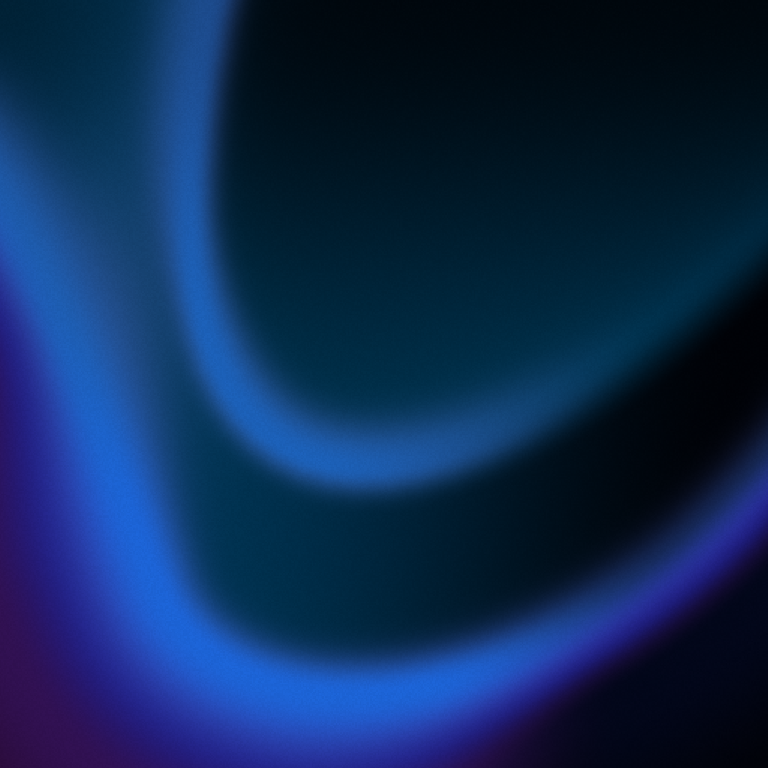
Reproduce this background procedurally as a WebGL 2 fragment shader.

```glsl
#version 300 es
precision highp float;
// Two soft blue ribbons of light sweeping through dark teal, with a violet outer glow.

uniform vec2 u_resolution;
out vec4 outColor;

// Palette
const vec3 NIGHT = vec3(0.0, 0.025, 0.048);
const vec3 TEAL = vec3(0.0, 0.18, 0.28);
const vec3 DEEP_TEAL = vec3(0.0, 0.20, 0.32);
const vec3 BLACK_BLUE = vec3(0.0, 0.006, 0.025);
const vec3 HAZE = vec3(0.10, 0.27, 0.46);
const vec3 AZURE = vec3(0.105, 0.385, 0.74);
const vec3 BRIGHT_BLUE = vec3(0.11, 0.39, 0.84);
const vec3 INDIGO = vec3(0.11, 0.09, 0.48);
const vec3 VIOLET = vec3(0.19, 0.065, 0.32);
const vec3 MAROON = vec3(0.14, 0.02, 0.12);
const vec3 NAVY = vec3(0.008, 0.025, 0.10);
const vec3 FRINGE = vec3(0.045, 0.0, 0.0);

const int SEGMENTS = 28;
const float GRAIN_CELLS = 512.0;
const float GRAIN_AMOUNT = 0.018;

float hash(vec2 p) {
    vec3 q = fract(vec3(p.xyx) * 0.1031);
    q += dot(q, q.yzx + 33.33);
    return fract((q.x + q.y) * q.z);
}

vec2 cubic(vec2 a, vec2 b, vec2 c, vec2 d, float t) {
    float s = 1.0 - t;
    return s * s * s * a + 3.0 * s * s * t * b + 3.0 * s * t * t * c + t * t * t * d;
}

// Signed distance to a cubic curve, positive on the left of its direction
float curveDistance(vec2 p, vec2 a, vec2 b, vec2 c, vec2 d) {
    float nearest = 1e3;
    float side = 1.0;
    vec2 start = a;
    for (int i = 1; i <= SEGMENTS; i++) {
        vec2 end = cubic(a, b, c, d, float(i) / float(SEGMENTS));
        vec2 dir = end - start;
        vec2 q = p - start;
        float dist = length(q - dir * clamp(dot(q, dir) / dot(dir, dir), 0.0, 1.0));
        if (dist < nearest) {
            nearest = dist;
            side = dir.x * q.y - dir.y * q.x;
        }
        start = end;
    }
    return side < 0.0 ? -nearest : nearest;
}

// Ribbon profile with a separate softness on each side
float ribbon(float d, float inner, float outer) {
    float x = abs(d) / (d > 0.0 ? inner : outer);
    return exp(-pow(x, 2.2));
}

// Lay a ribbon over the base with a faint warm fringe on its flanks
vec3 blendRibbon(vec3 base, vec3 color, float amount) {
    return mix(base, color, amount) + FRINGE * 4.0 * amount * (1.0 - amount);
}

void main() {
    vec2 p = gl_FragCoord.xy / u_resolution;

    // Upper and lower sweeps; the lower one joins two curves
    float upper = curveDistance(p, vec2(0.29, 1.05), vec2(0.115, 0.31),
                                vec2(0.50, 0.17), vec2(1.05, 0.74));
    float lowerLeft = curveDistance(p, vec2(-0.06, 0.80), vec2(0.07, 0.66),
                                    vec2(0.15, 0.37), vec2(0.208, 0.232));
    float lowerRight = curveDistance(p, vec2(0.208, 0.232), vec2(0.29, 0.04),
                                     vec2(0.70, 0.0), vec2(1.06, 0.46));
    float lower = abs(lowerLeft) < abs(lowerRight) ? lowerLeft : lowerRight;

    // Hollow inside the upper sweep
    vec3 hollow = mix(TEAL, NIGHT, smoothstep(0.42, 1.03, p.y));
    hollow += TEAL * 0.35 * exp(-max(upper, 0.0) / 0.05);

    // Band between the sweeps, hazy on the left and black on the right
    vec3 band = mix(DEEP_TEAL, BLACK_BLUE, smoothstep(0.22, 0.98, p.x));
    band *= 1.0 - 0.35 * smoothstep(0.35, 0.0, length(p - vec2(0.0, 1.0))) ;
    vec2 hazeOffset = (p - vec2(0.17, 0.62)) / vec2(0.10, 0.23);
    band = mix(band, HAZE, 0.75 * exp(-dot(hazeOffset, hazeOffset)));

    // Violet field outside the lower sweep
    float spread = mix(1.0, 0.4, smoothstep(0.35, 0.8, p.x))
                 * mix(1.0, 0.55, smoothstep(0.25, 0.6, p.y));
    float reach = max(-lower, 0.0) / spread;
    vec3 field = mix(INDIGO, VIOLET, smoothstep(0.10, 0.21, reach));
    field = mix(field, MAROON, smoothstep(0.20, 0.42, reach));
    vec3 shade = NAVY * (1.0 - 0.75 * smoothstep(0.3, 0.8, reach));
    field = mix(field, shade, smoothstep(0.5, 0.82, p.x) * smoothstep(0.07, 0.24, reach));

    vec3 color = mix(band, hollow, smoothstep(-0.06, 0.03, upper));
    color = mix(field, color, smoothstep(-0.025, 0.02, lower));

    // Upper ribbon, fading to the right and softening towards the top
    float rise = smoothstep(0.55, 1.0, p.y);
    float upperGlow = (1.0 - smoothstep(0.40, 0.86, p.x)) * mix(0.95, 0.65, rise);
    float upperInner = mix(0.058, 0.032, smoothstep(0.40, 0.75, p.y));
    float upperOuter = mix(0.030, 0.065, rise);
    color = blendRibbon(color, AZURE, upperGlow * ribbon(upper, upperInner, upperOuter));

    // Lower ribbon, brightest around its lower left bend
    float lowerGlow = mix(1.0, 0.42, smoothstep(0.55, 0.88, p.x))
                    * mix(1.0, 0.85, smoothstep(0.35, 0.75, p.y));
    float lowerInner = mix(0.045, 0.085, smoothstep(0.15, 0.7, p.y) * (1.0 - smoothstep(0.4, 0.8, p.x)));
    vec3 lowerColor = mix(BRIGHT_BLUE, AZURE, smoothstep(0.3, 0.6, p.y));
    color = blendRibbon(color, lowerColor, lowerGlow * ribbon(lower, lowerInner, 0.088 * spread));

    // Fine grain, scaled with brightness
    float grain = hash(floor(p * GRAIN_CELLS)) - 0.5;
    color += grain * GRAIN_AMOUNT * (0.3 + 2.0 * color);

    outColor = vec4(clamp(color, 0.0, 1.0), 1.0);
}
```
